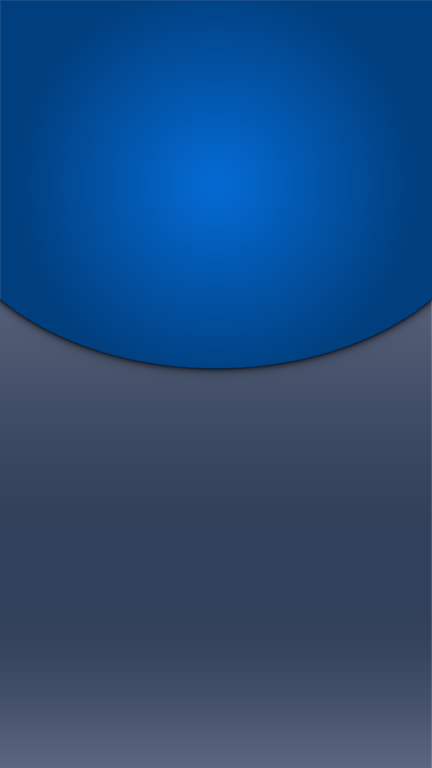
Give the GLSL for this background, as a WebGL 2 fragment shader.

```glsl
#version 300 es
precision highp float;
// Glowing blue panel with a curved lower edge, casting a shadow on a slate gradient.

uniform vec2 u_resolution;
out vec4 fragColor;

// Approximate signed distance to an axis-aligned ellipse.
float ellipseDistance(vec2 p, vec2 radii) {
    float k = length(p / radii);
    float slope = length(p / (radii * radii));
    return k * (k - 1.0) / max(slope, 0.001);
}

// Slate backdrop: a dark middle band, lighter towards both ends.
vec3 slate(float y) {
    float rise = max((y - 0.574) / 0.51, 0.0);
    float fall = max((0.343 - y) / 0.343, 0.0);
    vec3 color = vec3(0.198, 0.254, 0.355);
    color += vec3(0.142, 0.125, 0.118) * pow(rise, 1.35);
    color += vec3(0.165, 0.147, 0.147) * pow(fall, 1.4);
    return color;
}

// Blue panel lit by a round glow with a flat core.
vec3 panel(vec2 p) {
    float glow = 1.0 - clamp((length(p) - 0.03) / 0.44, 0.0, 1.0);
    return mix(vec3(0.004, 0.245, 0.492), vec3(0.012, 0.408, 0.812), glow);
}

void main() {
    // One unit is the canvas width.
    vec2 uv = gl_FragCoord.xy / u_resolution.x;
    float top = u_resolution.y / u_resolution.x;
    float pixel = 1.0 / u_resolution.x;
    vec2 p = uv - vec2(0.5, 1.352);

    // The panel continues straight up above the widest part of the ellipse.
    float d = ellipseDistance(vec2(p.x, min(p.y, 0.0)), vec2(0.64, 0.4275));

    // Soft shadow below the edge, and a pale line down the right side.
    vec3 color = slate(uv.y);
    color *= 1.0 - 0.72 * exp(-max(d, 0.0) / 0.0075);
    color += 0.12 * smoothstep(0.004, 0.0, 1.0 - uv.x);

    // Panel with a slim dark rim and faint highlights along the top and left.
    vec3 blue = panel(p);
    blue *= 1.0 - 0.25 * smoothstep(-0.003, 0.0, d);
    float border = min(top - uv.y, uv.x);
    blue = mix(blue, vec3(0.2, 0.36, 0.56), 0.6 * smoothstep(0.004, 0.0, border));
    color = mix(color, blue, smoothstep(0.7 * pixel, -0.7 * pixel, d));

    fragColor = vec4(color, 1.0);
}
```
